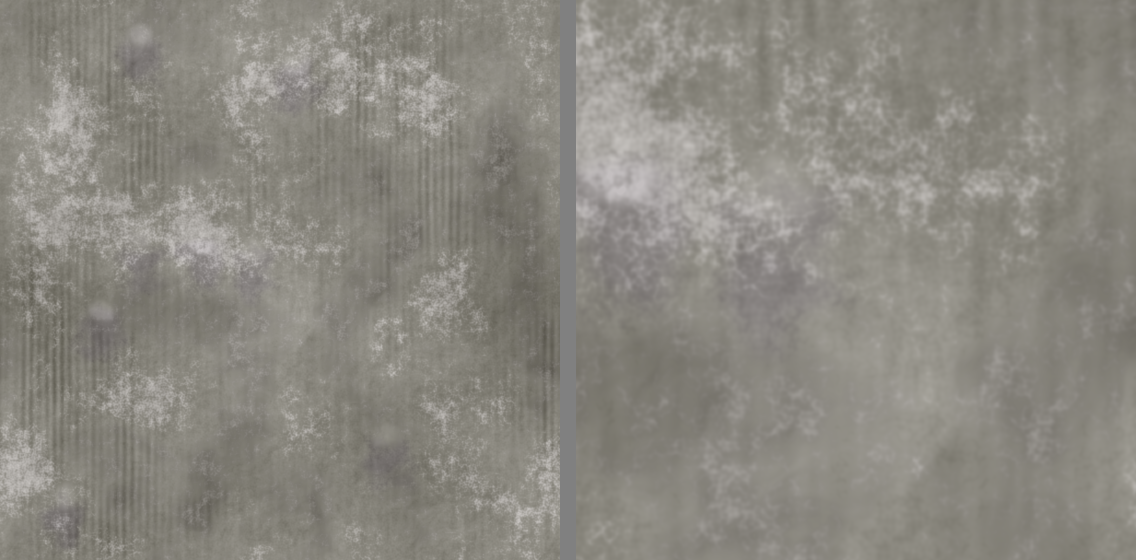
Left: the whole. Right: its middle third, enlarged.
This texture is drawn by a WebGL 1 fragment shader. Its source:

```glsl
precision highp float;
// Tileable weathered grey concrete with cloudy stains, pale crusts and faint vertical ribs.

#define SHADOW vec3(0.43, 0.42, 0.38)
#define LIGHT vec3(0.67, 0.66, 0.63)
#define COOL_TINT vec3(0.002, -0.006, 0.024)
#define BASE_TONE 0.45
#define CLOUD_AMOUNT 0.34
#define CRUST_AMOUNT 0.40
#define STAIN_AMOUNT 0.26
#define RIB_COUNT 72.0
#define RIB_AMOUNT 0.38
#define RELIEF_AMOUNT 0.35
#define FLAKE_COUNT 8

const float TAU = 6.2831853;

uniform vec2 u_resolution;

float hash(vec2 p) {
  vec3 q = fract(p.xyx * vec3(0.1031, 0.1030, 0.0973));
  q += dot(q, q.yzx + 33.33);
  return fract((q.x + q.y) * q.z);
}

// Slope of one lattice corner, wrapped to the period, times the offset to it.
float corner(vec2 cell, vec2 offset, vec2 period, float seed) {
  vec2 wrapped = floor(mod(cell + 0.5, period));
  float angle = TAU * hash(wrapped + seed * 17.3);
  return dot(vec2(cos(angle), sin(angle)), offset);
}

// Gradient noise that repeats over the unit square.
float noise(vec2 uv, vec2 period, float seed) {
  vec2 p = uv * period;
  vec2 cell = floor(p);
  vec2 f = p - cell;
  vec2 w = f * f * f * (f * (f * 6.0 - 15.0) + 10.0);
  vec2 e = vec2(1.0, 0.0);
  float low = mix(corner(cell, f, period, seed),
                  corner(cell + e.xy, f - e.xy, period, seed), w.x);
  float high = mix(corner(cell + e.yx, f - e.yx, period, seed),
                   corner(cell + e.xx, f - e.xx, period, seed), w.x);
  return 1.5 * mix(low, high, w.y);
}

float fbm(vec2 uv, vec2 period, float gain, float seed) {
  float sum = 0.0;
  float amplitude = 1.0;
  for (int i = 0; i < 4; i++) {
    sum += amplitude * noise(uv, period, seed + float(i));
    period *= 2.0;
    amplitude *= gain;
  }
  return sum;
}

// Shortest offset between two points on the wrapped square.
vec2 wrapOffset(vec2 a, vec2 b) {
  return fract(a - b + 0.5) - 0.5;
}

void main() {
  vec2 uv = gl_FragCoord.xy / u_resolution;
  vec2 warped = uv + 0.03 * vec2(fbm(uv, vec2(5.0), 0.6, 1.0),
                                 fbm(uv, vec2(5.0), 0.6, 7.0));

  // Broad clouds, fine grain and worn patches
  float clouds = fbm(warped, vec2(3.0), 0.5, 13.0);
  float grain = fbm(uv, vec2(32.0), 0.9, 19.0);
  float patches = fbm(warped, vec2(4.0), 0.55, 25.0);
  float crust = smoothstep(0.1, 0.85, patches + 0.25 * grain);
  float stain = smoothstep(0.1, 0.85, -patches + 0.25 * grain);
  float worn = max(crust, stain);

  // Broken vertical ribs
  float ribMask = smoothstep(-0.1, 0.6, fbm(uv, vec2(3.0, 2.0), 0.5, 31.0));
  float ribBreaks = 0.6 + 0.8 * noise(uv, vec2(24.0, 5.0), 37.0);
  float ribPhase = RIB_COUNT * uv.x + 0.12 * noise(uv, vec2(12.0, 8.0), 38.0);
  float ribs = ribMask * ribBreaks * (0.5 + 0.5 * cos(TAU * ribPhase));
  float streaks = noise(uv, vec2(90.0, 7.0), 39.0);

  // Shallow wrinkles lit from one side
  vec2 lightStep = vec2(0.002, -0.002);
  float relief = fbm(warped + lightStep, vec2(12.0), 0.55, 43.0)
               - fbm(warped, vec2(12.0), 0.55, 43.0);

  // Small pale flakes, each above a cool smudge
  float flakes = 0.0;
  float smudges = 0.0;
  float ragged = 0.012 * noise(uv, vec2(28.0), 49.0) + 0.004 * grain;
  for (int i = 0; i < FLAKE_COUNT; i++) {
    float id = float(i);
    vec2 center = vec2(hash(vec2(id, 3.7)), hash(vec2(id, 91.3)));
    float flakeEdge = length(wrapOffset(uv, center)) + ragged;
    float smudgeEdge = length(wrapOffset(uv, center - vec2(0.0, 0.045))) + 2.0 * ragged;
    flakes = max(flakes, 1.0 - smoothstep(0.008, 0.026, flakeEdge));
    smudges = max(smudges, 1.0 - smoothstep(0.01, 0.06, smudgeEdge));
  }

  // Combine into one tone, then colour it
  float tone = BASE_TONE + CLOUD_AMOUNT * clouds;
  tone += CRUST_AMOUNT * crust - STAIN_AMOUNT * stain;
  tone += grain * mix(0.10, 0.25, worn);
  tone -= RIB_AMOUNT * ribs * (1.0 - 0.7 * crust);
  tone += 0.09 * streaks + RELIEF_AMOUNT * relief;
  tone += 0.28 * flakes - 0.16 * smudges * (1.0 - flakes);

  vec3 color = mix(SHADOW, LIGHT, clamp(tone, -0.5, 1.4));
  color += COOL_TINT * clamp(smudges + 0.4 * worn, 0.0, 1.0);
  gl_FragColor = vec4(color, 1.0);
}
```
